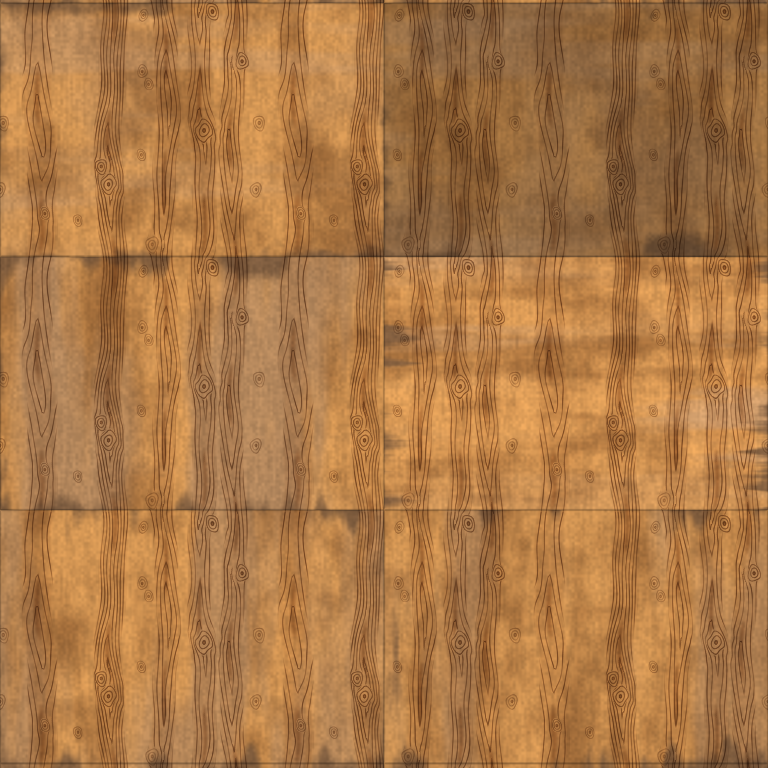
This texture is drawn by a Shadertoy shader. Its source:

```glsl
// Weathered wood panels, 2 across by 3 down, over a knotted grain repeating 3 by 3.

const float TAU = 6.2831853;
const float GRAIN_REPEATS = 3.0;
const float PANEL_COLUMNS = 2.0;
const float PANEL_HEIGHT = 0.330;
const float PANEL_BASE = 0.006;
const float LINE_WIDTH = 0.0014;
const float SEAM_WIDTH = 0.0012;

const vec3 DEEP_OCHRE = vec3(0.64, 0.43, 0.23);
const vec3 WARM_HONEY = vec3(0.86, 0.61, 0.34);
const vec3 FADED_TAN = vec3(0.71, 0.54, 0.38);
const vec3 PALE_HAZE = vec3(0.80, 0.62, 0.45);
const vec3 GRIME = vec3(0.45, 0.33, 0.23);
const vec3 LINE_TINT = vec3(0.54, 0.43, 0.34);
const vec3 CORE_TINT = vec3(0.66, 0.54, 0.43);

// Panels run left to right, then bottom to top.
const vec2 STRETCH[6] = vec2[6](vec2(13, 1.6), vec2(13, 1.6), vec2(12, 1.4),
                                vec2(2, 12), vec2(7, 4), vec2(6, 4));
const float SHADE[6] = float[6](0.98, 0.97, 0.98, 1.03, 0.97, 0.77);
const float FADING[6] = float[6](0.7, 0.6, 0.85, 0.25, 0.3, 0.5);
const float BANDING[6] = float[6](0.0, 0.0, 0.1, 0.75, 0.4, 0.4);

// Strand: centre, half width, contour count, height of the widest point.
const vec4 STRANDS[5] = vec4[5](
    vec4(0.155, 0.060, 2.6, 0.52), vec4(0.435, 0.055, 4.6, 0.30),
    vec4(0.645, 0.048, 2.8, 0.54), vec4(0.790, 0.048, 3.0, 0.28),
    vec4(0.910, 0.048, 3.0, 0.45));

// Knot: centre and radius; the first KNOTS_BOLD are drawn darker.
const int KNOTS_BOLD = 6;
const vec3 KNOTS[14] = vec3[14](
    vec3(0.396, 0.35, 0.026), vec3(0.424, 0.28, 0.032), vec3(0.797, 0.49, 0.036),
    vec3(0.945, 0.76, 0.028), vec3(0.175, 0.165, 0.021), vec3(0.83, 0.955, 0.030),
    vec3(0.013, 0.52, 0.026), vec3(0.0, 0.26, 0.024), vec3(0.56, 0.94, 0.020),
    vec3(0.555, 0.72, 0.022), vec3(0.58, 0.67, 0.020), vec3(0.552, 0.395, 0.020),
    vec3(0.305, 0.14, 0.020), vec3(0.595, 0.045, 0.027));

float hash(vec2 cell) {
    uvec2 q = uvec2(ivec2(cell)) * uvec2(1597u, 3812u);
    uint n = (q.x ^ (q.y * 2741u) ^ 7919u) * 747796u + 289133u;
    n = ((n >> ((n >> 28u) + 4u)) ^ n) * 277803u;
    n = (n ^ (n >> 15u)) * 73244u;
    return float((n >> 8u) & 65535u) / 65535.0;
}

float noise(vec2 p) {
    vec2 i = floor(p), f = fract(p);
    f = f * f * (3.0 - 2.0 * f);
    return mix(mix(hash(i), hash(i + vec2(1, 0)), f.x),
               mix(hash(i + vec2(0, 1)), hash(i + vec2(1, 1)), f.x), f.y);
}

float fbm(vec2 p) {
    float sum = 0.0, gain = 0.53;
    for (int i = 0; i < 4; i++) {
        sum += gain * noise(p);
        p = p * 2.03 + 17.3;
        gain *= 0.5;
    }
    return sum;
}

// Lines of constant width along the half-integer levels of a field.
float contour(float field) {
    float slope = max(length(vec2(dFdx(field), dFdy(field))), 0.00001);
    float pixels = abs(fract(field) - 0.5) / slope;
    float halfWidth = 0.5 * LINE_WIDTH * iResolution.y;
    return 1.0 - smoothstep(halfWidth - 0.5, halfWidth + 0.6, pixels);
}

// Returns line strength in x and dark core strength in y.
vec2 grain(vec2 tile) {
    float bend = 0.0, rings = 0.0, clearing = 1.0, lines = 0.0, core = 0.0;
    for (int i = 0; i < 14; i++) {
        vec2 d = tile - KNOTS[i].xy;
        d -= round(d);
        float wobble = 1.0 + 0.12 * sin(d.x * 110.0 + d.y * 75.0 + float(i));
        float r = length(d * vec2(1.0, 0.75)) / KNOTS[i].z * wobble;
        float bold = i < KNOTS_BOLD ? 1.0 : 0.6;
        rings = max(rings, bold * contour(r * 3.0) * (1.0 - smoothstep(0.9, 1.1, r)));
        core = max(core, bold * (1.0 - smoothstep(0.08, 0.28, r)));
        clearing *= smoothstep(0.85, 1.1, r);
        bend += 0.8 * d.x * exp(-0.7 * r * r);
    }
    for (int i = 0; i < 5; i++) {
        vec4 s = STRANDS[i];
        float phase = float(i) * 2.1;
        float x = tile.x - bend - s.x - 0.012 * sin(TAU * tile.y + phase)
                - 0.005 * sin(TAU * 3.0 * tile.y + phase);
        x -= round(x);
        float across = sqrt(x * x + 0.01 * s.y * s.y) / s.y;
        float swell = cos(TAU * (tile.y - s.w)) + 0.35 * cos(TAU * 2.0 * tile.y + phase);
        float field = s.z * across - swell + 0.12 * sin(TAU * 4.0 * tile.y + 90.0 * x);
        float inside = 1.0 - smoothstep(0.8, 1.05, across);
        lines = max(lines, contour(field) * inside * clearing);
        float heart = exp(-18.0 * across * across) * smoothstep(-0.5, 0.7, sin(TAU * 2.0 * tile.y + phase));
        core = max(core, max(heart * clearing, 0.22 * inside));
    }
    float ink = mix(0.45, 1.0, noise(fract(tile) * vec2(45, 16)));
    return vec2(max(lines, rings) * ink, core);
}

void mainImage(out vec4 fragColor, in vec2 fragCoord) {
    vec2 p = fragCoord / iResolution.xy;

    // Panel cell and its wear settings
    vec2 grid = vec2(p.x * PANEL_COLUMNS, (p.y - PANEL_BASE) / PANEL_HEIGHT);
    vec2 cell = max(floor(grid), 0.0);
    vec2 local = grid - cell;
    int id = int(cell.x + 2.0 * mod(cell.y, 3.0));
    vec2 seed = vec2(31.7, 19.3) * float(id + 1);

    // Mottled wood, faded streaks and pale bands
    float mottle = 0.6 * fbm(local * STRETCH[id] + seed) + 0.4 * fbm(local * vec2(14, 9) + seed + 50.0);
    vec3 color = mix(DEEP_OCHRE, WARM_HONEY, smoothstep(0.25, 0.65, mottle));
    float faded = smoothstep(0.4, 0.68, fbm(local * STRETCH[id] * 0.6 + seed + 90.0));
    color = mix(color, FADED_TAN, FADING[id] * faded);
    float band = smoothstep(0.48, 0.7, fbm(local * vec2(1.2, 7.0) + seed + 130.0));
    color = mix(color, PALE_HAZE, BANDING[id] * band);

    // Grime creeping in from the panel edges
    vec2 edge = min(local, 1.0 - local);
    float reach = id == 3 ? edge.x * 2.6 : min(edge.y * 2.2, edge.x * 4.0 + 0.12);
    float smear = fbm(local * STRETCH[id] * vec2(1.0, 1.4) + seed + 170.0);
    color = mix(color, GRIME, 0.8 * smoothstep(0.0, 0.22, smear - 0.47 - reach));
    color *= SHADE[id];

    // Grain, fibres and speckle
    vec2 marks = grain(p * GRAIN_REPEATS);
    color *= mix(vec3(1), CORE_TINT, 0.8 * marks.y);
    color *= mix(vec3(1), LINE_TINT, 0.85 * marks.x);
    color *= 1.0 + 0.09 * (noise(p * vec2(300, 45)) - 0.5) + 0.12 * (noise(p * 260.0) - 0.5);

    // Seams between panels
    vec2 gap = abs(grid - round(grid)) * vec2(1.0 / PANEL_COLUMNS, PANEL_HEIGHT);
    float seam = 1.0 - smoothstep(0.0, SEAM_WIDTH + 1.0 / iResolution.y, min(gap.x, gap.y));
    fragColor = vec4(color * (1.0 - 0.25 * seam), 1.0);
}
```
